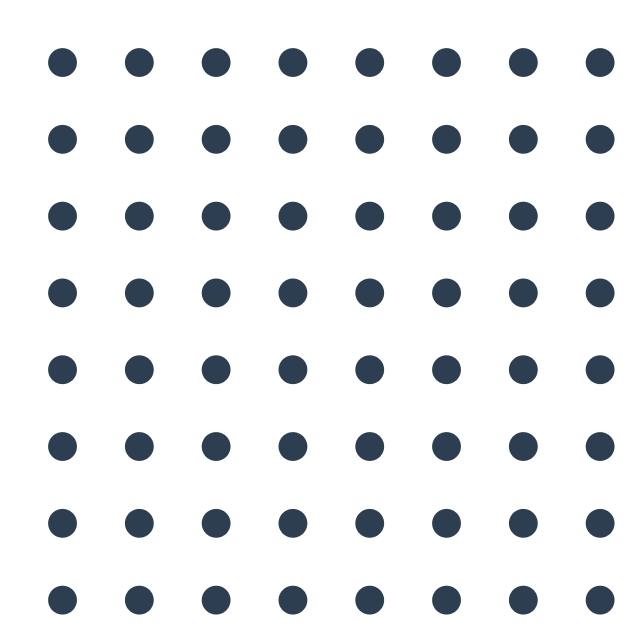
A Shadertoy shader for this pattern:

```glsl
// An 8 by 8 grid of identical dark slate dots on plain white.
// Each point finds its nearest grid centre, and a circle distance
// function gives the dot with an edge smoothed over one pixel.

#define DOT_COUNT 8.0
#define SPACING 0.12
#define DOT_RADIUS 0.0225
#define FIRST_CENTRE vec2(0.0977, 0.0623)
#define PAPER vec3(1.0)
#define SLATE vec3(0.173, 0.243, 0.314)

// Signed distance to the nearest dot of the bounded grid
float dotGridDistance(vec2 p) {
    vec2 offset = p - FIRST_CENTRE;
    vec2 cell = clamp(floor(offset / SPACING + 0.5), 0.0, DOT_COUNT - 1.0);
    return length(offset - cell * SPACING) - DOT_RADIUS;
}

void mainImage(out vec4 fragColor, in vec2 fragCoord) {
    // Canvas units, lower left origin
    float pixel = 1.0 / min(iResolution.x, iResolution.y);
    vec2 p = fragCoord * pixel;

    // Antialiased coverage of the dot
    float coverage = clamp(0.5 - dotGridDistance(p) / pixel, 0.0, 1.0);
    fragColor = vec4(mix(PAPER, SLATE, coverage), 1.0);
}
```
